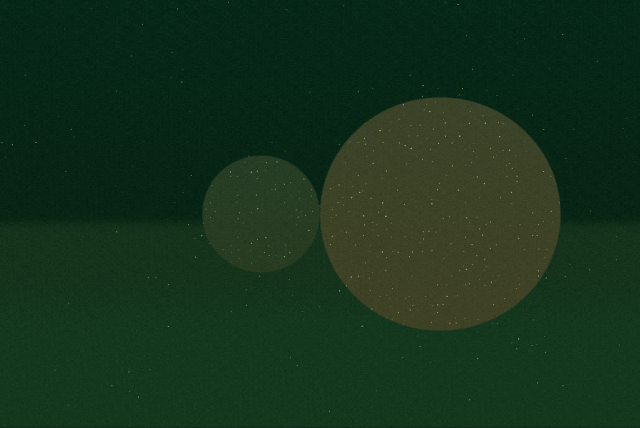
Give the GLSL for this background, as a WebGL 2 fragment shader.

```glsl
#version 300 es
precision highp float;
// Two muted discs touching over a dark green horizon, with fine grain and pale specks.
uniform vec2 u_resolution;
out vec4 fragColor;

float hash(vec2 p) {
  return fract(sin(dot(p, vec2(127.1, 311.7))) * 43758.5453);
}

// Approximate signed distance to an ellipse
float ellipse(vec2 p, vec2 radius) {
  vec2 q = p / radius;
  float k = length(q);
  return k * (k - 1.0) / max(length(q / radius), 0.001);
}

// One pale dot at most in each grid cell
float specks(vec2 p, float density, float pixel) {
  vec2 cell = floor(p * 64.0);
  vec2 jitter = 0.15 + 0.7 * vec2(hash(cell + 17.3), hash(cell + 51.9));
  float d = length(p - (cell + jitter) / 64.0);
  float size = mix(0.0008, 0.0018, hash(cell + 83.1));
  float dot_mask = 1.0 - smoothstep(size - 0.5 * pixel, size + 0.5 * pixel, d);
  return dot_mask * step(hash(cell), density) * mix(0.3, 1.0, hash(cell + 29.7));
}

void main() {
  vec2 p = gl_FragCoord.xy / u_resolution.y;
  float aspect = u_resolution.x / u_resolution.y;
  float pixel = 1.0 / u_resolution.y;

  // Dark sky above a soft horizon, greener ground below
  vec3 sky = mix(vec3(0.028, 0.142, 0.079), vec3(0.025, 0.156, 0.094), smoothstep(0.5, 1.0, p.y));
  vec3 ground = mix(vec3(0.078, 0.218, 0.118), vec3(0.083, 0.196, 0.107), smoothstep(0.22, 0.38, p.y));
  vec3 color = mix(ground, sky, smoothstep(0.462, 0.496, p.y));

  // Small green disc and large olive disc
  float small = ellipse(p - vec2(0.408 * aspect, 0.5), vec2(0.0918 * aspect, 0.1365));
  float large = ellipse(p - vec2(0.688 * aspect, 0.5), vec2(0.188 * aspect, 0.2725));
  vec3 olive = mix(vec3(0.245, 0.258, 0.146), vec3(0.230, 0.262, 0.156), smoothstep(0.25, 0.75, p.y));
  vec3 moss = mix(vec3(0.155, 0.234, 0.132), vec3(0.150, 0.240, 0.144), smoothstep(0.36, 0.64, p.y));
  color = mix(color, moss, 1.0 - smoothstep(-pixel, pixel, small));
  color = mix(color, olive, 1.0 - smoothstep(-pixel, pixel, large));

  // Specks crowd the discs and thin out around them
  float near = min(small, large);
  float density = 0.012 + 0.10 * exp(-max(near, 0.0) * 22.0) + 0.15 * step(near, 0.0);
  color += vec3(0.38, 0.36, 0.24) * specks(p, density, pixel);

  // Fine grain
  vec2 grain_cell = floor(p * 342.0);
  float grain = hash(grain_cell + 7.0) + hash(grain_cell + 131.0) - 1.0;
  color += grain * vec3(0.016, 0.022, 0.018);

  // Thin shade along the lower edge
  color *= mix(0.8, 1.0, smoothstep(0.0, 0.005, p.y));
  fragColor = vec4(color, 1.0);
}
```
